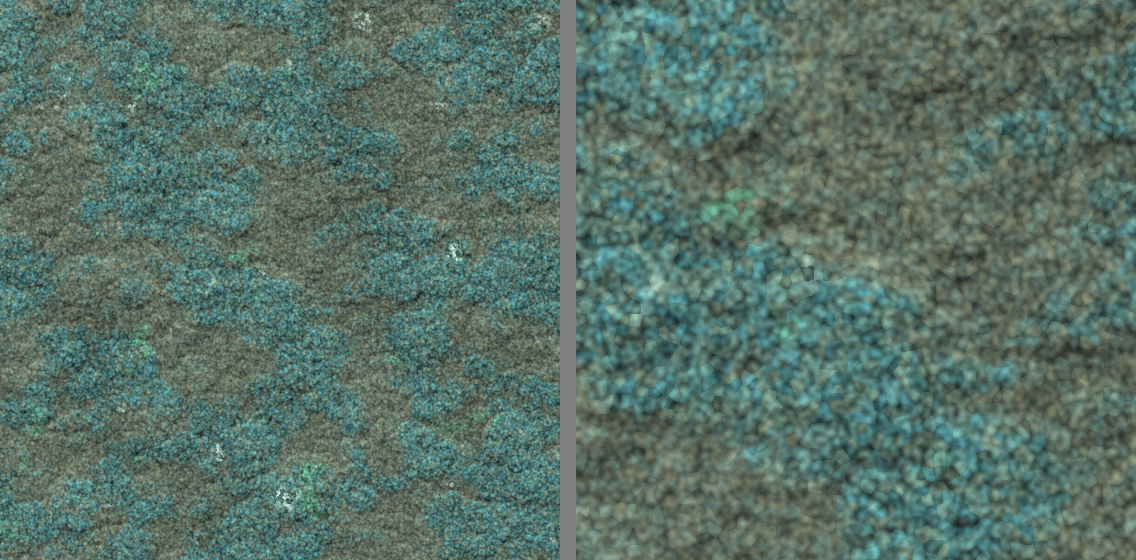
Left, the full canvas; right, a detail of the centre.
This texture is drawn by a Shadertoy shader. Its source:

```glsl
const vec3 MOSS_TEAL = vec3(0.305, 0.450, 0.428);
const vec3 SOIL_GREY = vec3(0.400, 0.455, 0.395);
const vec3 MINT_GREEN = vec3(0.350, 0.600, 0.470);
const vec3 PALE_LICHEN = vec3(0.610, 0.710, 0.655);
const vec3 BLUE_SHIFT = vec3(-0.110, 0.005, 0.080);
const vec2 TO_LIGHT = vec2(-0.0015, 0.0060);

vec3 hash3(vec2 p) {
    vec3 q = fract(p.xyx * vec3(0.1031, 0.1030, 0.0973));
    q += dot(q, q.yxz + 33.33);
    return fract((q.xxy + q.yzz) * q.zyx);
}

vec2 latticeGradient(vec2 cell) {
    float angle = 6.2832 * hash3(cell).x;
    return vec2(cos(angle), sin(angle));
}

float gradientNoise(vec2 p) {
    vec2 i = floor(p), f = fract(p);
    vec2 u = f * f * f * (f * (f * 6.0 - 15.0) + 10.0);
    vec2 e = vec2(1.0, 0.0);
    float a = dot(latticeGradient(i), f);
    float b = dot(latticeGradient(i + e.xy), f - e.xy);
    float c = dot(latticeGradient(i + e.yx), f - e.yx);
    float d = dot(latticeGradient(i + e.xx), f - e.xx);
    return mix(mix(a, b, u.x), mix(c, d, u.x), u.y);
}

float fbm(vec2 p, int octaves) {
    float sum = 0.0, amplitude = 1.0;
    for (int i = 0; i < octaves; i++) {
        sum += amplitude * gradientNoise(p);
        p = mat2(1.6, 1.2, -1.2, 1.6) * p + 17.3;
        amplitude *= 0.5;
    }
    return sum;
}

// Height of scattered round cushions, 0 on bare ground
float cushions(vec2 p, float presence) {
    vec2 cell = floor(p);
    float height = 0.0;
    for (int y = -1; y <= 1; y++)
    for (int x = -1; x <= 1; x++) {
        vec2 c = cell + vec2(x, y);
        vec3 h = hash3(c + 71.0);
        float radius = mix(0.35, 0.85, h.z);
        float dist = length(p - c - h.xy) / radius;
        float dome = sqrt(max(0.0, 1.0 - dist * dist));
        float present = step(hash3(c + 211.0).x, presence);
        height = max(height, present * dome * (0.4 + 0.6 * h.z));
    }
    return height;
}

// Nearest leaf: tone, hue and distance from its centre
vec3 leaves(vec2 p) {
    vec2 cell = floor(p);
    vec3 nearest = vec3(0.0, 0.0, 2.0);
    for (int y = -1; y <= 1; y++)
    for (int x = -1; x <= 1; x++) {
        vec2 c = cell + vec2(x, y);
        float dist = length(p - c - hash3(c).xy);
        if (dist < nearest.z) nearest = vec3(hash3(c + 137.0).xy, dist);
    }
    return nearest;
}

float relief(vec2 uv) {
    vec2 fray = vec2(fbm(uv * 45.0, 2), fbm(uv * 45.0 + 80.0, 2));
    vec2 p = (uv + 0.007 * fray) * vec2(0.88, 1.12);
    return 0.55 * cushions(p * 15.0, 0.6)
         + 0.35 * cushions(p * 33.0 + 9.0, 0.7)
         + 0.14 * fbm(p * 28.0, 3);
}

void mainImage(out vec4 fragColor, in vec2 fragCoord) {
    vec2 uv = fragCoord / iResolution.y;

    // Relief lit from above
    float height = relief(uv);
    float slopeLight = clamp(height - relief(uv + TO_LIGHT), -0.35, 0.30);

    // Ground cover
    float patches = fbm(uv * vec2(5.0, 7.0) + 3.0, 4);
    float moss = smoothstep(-0.22, 0.18, patches + 0.9 * (height - 0.28));
    float mint = smoothstep(0.42, 0.68, fbm(uv * 10.0 + 40.0, 3));
    float lichen = smoothstep(0.46, 0.72, fbm(uv * 13.0 + 90.0, 4));

    // Fine foliage
    vec3 leaf = leaves(uv * 150.0);
    float grain = 0.45 * gradientNoise(uv * 97.0 + 5.0)
                + 0.75 * gradientNoise(mat2(0.8, 0.6, -0.6, 0.8) * uv * 215.0);
    float foliage = 0.32 * (leaf.x - 0.5) + 0.42 * (0.42 - leaf.z) + 0.65 * grain;

    // Pigment
    vec3 color = mix(SOIL_GREY, MOSS_TEAL, moss);
    color += BLUE_SHIFT * (leaf.y - 0.5) * mix(0.5, 1.0, moss);
    color = mix(color, MINT_GREEN, 0.7 * mint * smoothstep(0.1, 0.6, leaf.y));
    color = mix(color, PALE_LICHEN, 0.85 * lichen * smoothstep(0.2, 0.7, leaf.x));

    // Tone
    float tone = 1.0 + foliage * mix(0.75, 1.05, moss)
               + 0.85 * slopeLight + 0.22 * (height - 0.35)
               + 0.12 * fbm(uv * 4.0 + 60.0, 2);
    fragColor = vec4(clamp(color * max(tone, 0.3), 0.0, 1.0), 1.0);
}
```
